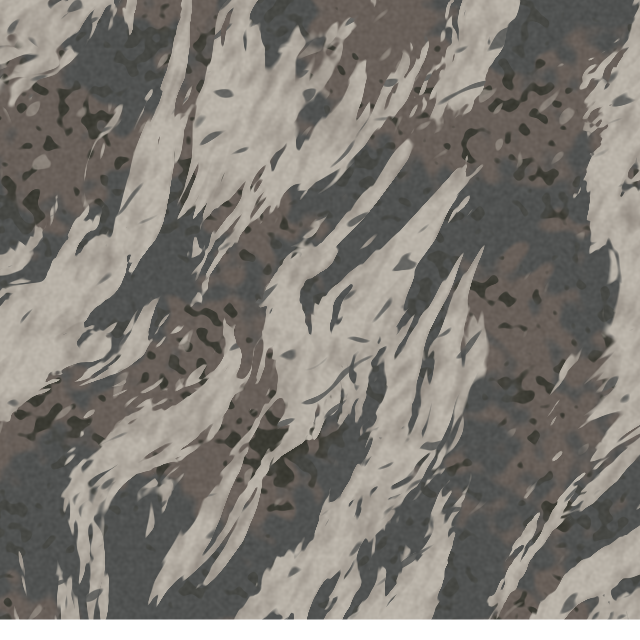
Give the GLSL for this texture, as a Shadertoy shader.

```glsl
// Aerial view of bare, eroded mountains: pale sunlit faces against slate shadow.
// A warped, stretched ridge height field is lit from one side and its slope is
// cut sharply into sun and shade; soil, scrub and gullies are layered on top.

const vec3 PALE_ROCK   = vec3(0.725, 0.700, 0.660);
const vec3 DUSTY_ROCK  = vec3(0.590, 0.560, 0.525);
const vec3 SLATE_SHADE = vec3(0.315, 0.322, 0.318);
const vec3 BROWN_SOIL  = vec3(0.410, 0.375, 0.350);
const vec3 DARK_SCRUB  = vec3(0.230, 0.230, 0.200);
const vec3 BLANK_STRIP = vec3(1.0);

const vec2 RIDGE_DIR = vec2(0.50, 0.866);
const vec2 SUN_DIR   = vec2(0.93, -0.37);
const vec2 RIDGE_FREQ = vec2(3.6, 1.7);   // across, along the ridges
const float STRIP_HEIGHT = 0.032;

// Integer hash giving a vector in [-1, 1]
vec2 hash2(vec2 cell) {
    uvec2 v = uvec2(ivec2(cell)) * 1664525u + 1013904223u;
    v.x += v.y * 1664525u;
    v.y += v.x * 1664525u;
    v ^= v >> 16u;
    v.x += v.y * 1664525u;
    v.y += v.x * 1664525u;
    v ^= v >> 16u;
    return vec2(v & 65535u) / 32767.5 - 1.0;
}

// Gradient noise, centred on zero
float noise(vec2 p) {
    vec2 i = floor(p), f = p - i;
    vec2 u = f * f * f * (f * (f * 6.0 - 15.0) + 10.0);
    vec2 e = vec2(1.0, 0.0);
    float a = dot(hash2(i), f);
    float b = dot(hash2(i + e.xy), f - e.xy);
    float c = dot(hash2(i + e.yx), f - e.yx);
    float d = dot(hash2(i + e.xx), f - e.xx);
    return 1.2 * mix(mix(a, b, u.x), mix(c, d, u.x), u.y);
}

vec2 warp(vec2 p, float freq, float amount) {
    vec2 q = p * freq;
    return p + amount * vec2(noise(q + 17.3), noise(q + 61.8));
}

// Coordinates across and along a direction
vec2 alignTo(vec2 p, vec2 dir) {
    return vec2(dot(p, vec2(dir.y, -dir.x)), dot(p, dir));
}

// Ridged fractal terrain
float height(vec2 p) {
    vec2 q = alignTo(warp(warp(p, 2.6, 0.13), 9.0, 0.022), RIDGE_DIR);
    q = q * RIDGE_FREQ + vec2(5.4, 8.7);
    float h = 0.0, amp = 1.0;
    for (int i = 0; i < 5; i++) {
        float n = noise(q);
        h -= amp * sqrt(n * n + 0.001);
        q = mat2(0.95, 0.31, -0.31, 0.95) * q * 2.05 + 13.7;
        amp *= 0.33;
    }
    return h;
}

// Slope facing the sun
float sunSlope(vec2 p, vec2 sun, float eps) {
    return (height(p + eps * sun) - height(p - eps * sun)) / (2.0 * eps * RIDGE_FREQ.x);
}

// Small streaks along a direction
float streaks(vec2 p, vec2 dir, vec2 freq, float cut) {
    float n = noise(alignTo(warp(p, 12.0, 0.02), dir) * freq);
    return smoothstep(cut, cut + 0.12, n);
}

vec3 sunlitRock(vec2 p, float slope) {
    float dust = 0.35 + 0.9 * noise(p * 13.0) + 0.9 * noise(alignTo(p, RIDGE_DIR) * vec2(65.0, 24.0));
    dust -= 0.35 * smoothstep(0.2, 1.2, slope);
    vec3 col = mix(PALE_ROCK, DUSTY_ROCK, clamp(dust, 0.0, 1.0));
    float gullies = streaks(p, normalize(vec2(0.85, 0.5)), vec2(52.0, 17.0), 0.36);
    return mix(col, SLATE_SHADE, 0.8 * gullies);
}

vec3 shadedGround(vec2 p) {
    float soil = smoothstep(-0.03, 0.16, noise(p * 4.2 + 31.0) + 0.4 * noise(p * 27.0));
    vec3 col = mix(SLATE_SHADE, BROWN_SOIL, soil);
    float scrub = smoothstep(0.24, 0.40, noise(p * 46.0) + 0.8 * noise(p * 8.0 + 43.0));
    col = mix(col, DARK_SCRUB, scrub * (0.45 + 0.55 * soil));
    float slivers = streaks(p + 3.1, normalize(vec2(0.6, 0.8)), vec2(48.0, 20.0), 0.36);
    return mix(col, DUSTY_ROCK, 0.75 * slivers * soil);
}

void mainImage(out vec4 fragColor, in vec2 fragCoord) {
    vec2 p = fragCoord / iResolution.y;
    float pixel = 1.0 / iResolution.y;

    // Broad masses bias the slope before it is cut into sun and shade
    float slope = sunSlope(p, SUN_DIR, 0.003) + 2.2 * noise(p * 3.2 + 7.9) - 0.22;
    float lit = smoothstep(-0.08, 0.08, slope);
    vec3 col = mix(shadedGround(p), sunlitRock(p, slope), lit);

    // Fine grain
    col += 0.035 * noise(p * 150.0) + 0.025 * noise(p * 75.0);

    // Blank strip along the lower edge
    float strip = 1.0 - smoothstep(STRIP_HEIGHT - pixel, STRIP_HEIGHT + pixel, p.y);
    fragColor = vec4(mix(col, BLANK_STRIP, strip), 1.0);
}
```
